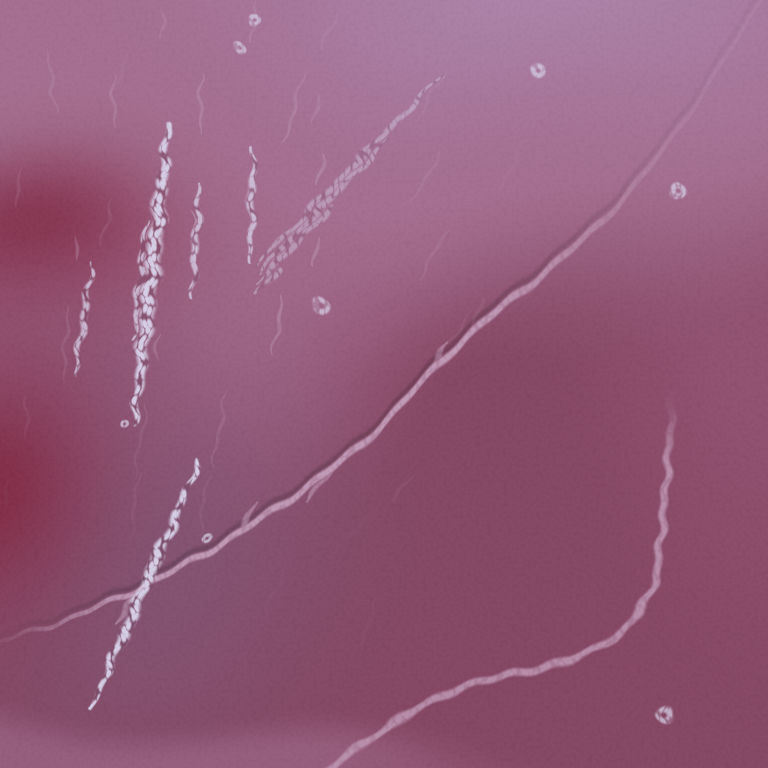
A WebGL 1 fragment shader for this texture:

```glsl
precision highp float;
// Moist rose-violet film with pale branching creases, broken glints and beads.
// Soft colour pools form the ground; a bent curve and sampled Beziers draw the
// creases, hashed cells scatter the scratches, cellular noise breaks the shine.
uniform vec2 u_resolution;

const vec3 WINE   = vec3(0.52, 0.28, 0.39);
const vec3 ROSE   = vec3(0.60, 0.35, 0.48);
const vec3 SLATE  = vec3(0.51, 0.33, 0.45);
const vec3 MAUVE  = vec3(0.64, 0.43, 0.56);
const vec3 LILAC  = vec3(0.67, 0.51, 0.66);
const vec3 BLOOD  = vec3(0.51, 0.18, 0.28);
const vec3 PALE   = vec3(0.75, 0.60, 0.71);
const vec3 SHINE  = vec3(0.83, 0.80, 0.89);
const float CREASE_WIDTH = 0.0065;
const float GRAIN = 0.022;
const float SCRATCH_CELLS = 10.0;
const int BEADS = 8;

float hash(vec2 p) {
  return fract(sin(dot(p, vec2(127.1, 311.7))) * 43758.5);
}
vec2 hash2(vec2 p) { return vec2(hash(p), hash(p + 37.3)); }

// Distance to the nearest jittered cell centre
float cellular(vec2 p) {
  vec2 cell = floor(p);
  float nearest = 2.0;
  for (int j = -1; j <= 1; j++)
    for (int i = -1; i <= 1; i++) {
      vec2 c = cell + vec2(float(i), float(j));
      nearest = min(nearest, length(p - c - hash2(c)));
    }
  return nearest;
}

// Soft elliptical pool of colour
float pool(vec2 p, vec2 centre, vec2 size) {
  vec2 d = (p - centre) / size;
  return exp(-dot(d, d));
}

// Line from a to b that thins towards both ends
float stroke(vec2 p, vec2 a, vec2 b, float width) {
  vec2 ab = b - a;
  float h = clamp(dot(p - a, ab) / dot(ab, ab), 0.0, 1.0);
  float w = width * (0.3 + 0.7 * sin(3.1416 * h));
  return 1.0 - smoothstep(w * 0.3, w + 0.001, length(p - a - ab * h));
}

float bezier(vec2 p, vec2 a, vec2 b, vec2 c) {
  float d = 2.0;
  vec2 last = a;
  for (int i = 1; i <= 14; i++) {
    float t = float(i) / 14.0;
    vec2 next = mix(mix(a, b, t), mix(b, c, t), t);
    vec2 e = next - last;
    float h = clamp(dot(p - last, e) / dot(e, e), 0.0, 1.0);
    d = min(d, length(p - last - e * h));
    last = next;
  }
  return d;
}

float creaseHeight(float x) {
  float bend = 0.02 * sin(12.57 * (x - 0.71)) * smoothstep(0.4, 0.6, x);
  return 0.165 + 0.28 * x + 0.56 * x * x - bend + 0.002 * sin(61.0 * x);
}

// Short faint scratches, steep on the left and leaning to the right
float scratches(vec2 p) {
  vec2 q = p * SCRATCH_CELLS, cell = floor(q);
  float sum = 0.0;
  for (int j = -1; j <= 1; j++)
    for (int i = -1; i <= 1; i++) {
      vec2 c = cell + vec2(float(i), float(j));
      vec2 r = hash2(c), mid = c + r;
      float angle = mix(1.5, 0.9, smoothstep(2.0, 6.0, mid.x)) + 0.5 * (r.y - 0.5);
      vec2 reach = vec2(cos(angle), sin(angle)) * (0.15 + 0.4 * r.x);
      float lit = step(0.35, hash(c + 9.1)) * (0.2 + 0.6 * r.y);
      sum += lit * stroke(q, mid - reach, mid + reach, 0.035);
    }
  return min(sum, 1.0);
}

vec3 ground(vec2 p) {
  vec2 q = p + 0.018 * vec2(sin(9.0 * p.y + 3.0 * p.x), sin(11.0 * p.x - 4.0 * p.y));
  float above = q.y - creaseHeight(q.x);
  vec3 col = mix(WINE, ROSE, 0.75 * smoothstep(-0.08, 0.2, above));
  col = mix(col, ROSE, 0.6 * pool(q, vec2(1.0, 0.6), vec2(0.18, 0.35)));
  col = mix(col, MAUVE, smoothstep(0.6, 0.88, q.y + 0.12 * sin(3.0 * q.x)));
  col = mix(col, LILAC, pool(q, vec2(0.7, 1.02), vec2(0.38, 0.17)));
  col = mix(col, MAUVE, 0.75 * pool(q, vec2(0.29, 0.63), vec2(0.15, 0.22)));
  col = mix(col, SLATE, 0.9 * pool(q, vec2(0.2, 0.27), vec2(0.22, 0.24)));
  col = mix(col, BLOOD, 0.8 * pool(q, vec2(0.05, 0.70), vec2(0.17, 0.09)));
  col = mix(col, BLOOD, pool(q, vec2(-0.02, 0.34), vec2(0.13, 0.15)));
  float rim = 1.0 - smoothstep(0.03, 0.09, q.y + 0.06 * q.x);
  return mix(col, MAUVE, 0.55 * rim * (1.0 - smoothstep(0.4, 0.8, q.x)));
}

void main() {
  vec2 p = gl_FragCoord.xy / u_resolution;
  vec3 col = ground(p);
  vec2 rough = p + 0.002 * vec2(sin(95.0 * p.y) + sin(171.0 * p.y + 2.0), sin(120.0 * p.x));
  float broken = 1.0 - smoothstep(0.3, 0.75, cellular(rough * vec2(150.0, 85.0)));

  // Long diagonal crease with a dark upper lip, then its side twigs
  float d = (rough.y - creaseHeight(p.x)) / length(vec2(1.0, 0.28 + 1.12 * p.x));
  float width = CREASE_WIDTH * (0.55 + 0.45 * sin(3.1416 * p.x));
  float fade = smoothstep(-0.05, 0.2, p.x) * (1.0 - 0.8 * smoothstep(0.6, 0.95, p.x));
  col *= 1.0 - 0.16 * fade * (1.0 - smoothstep(0.0, 0.006, abs(d - 0.008)));
  float pale = fade * (1.0 - smoothstep(width * 0.3, width, abs(d)));
  for (int i = 0; i < 4; i++) {
    float k = float(i), x = 0.18 + 0.125 * k;
    vec2 root = vec2(x, creaseHeight(x));
    float side = mod(k, 2.0) * 2.0 - 1.0;
    pale = max(pale, 0.6 * stroke(rough, root, root + vec2(0.03 * side, 0.045 * side), 0.004));
  }

  // Hooked crease at the lower right
  float hook = min(bezier(rough, vec2(0.42, -0.01), vec2(0.55, 0.10), vec2(0.66, 0.122)),
    min(bezier(rough, vec2(0.66, 0.122), vec2(0.835, 0.145), vec2(0.856, 0.26)),
        bezier(rough, vec2(0.856, 0.26), vec2(0.872, 0.40), vec2(0.876, 0.50))));
  float hookFade = 1.0 - smoothstep(0.38, 0.5, p.y);
  pale = max(pale, 0.85 * hookFade * (1.0 - smoothstep(0.002, 0.0075, hook)));

  // Scattered scratches gather in the upper left
  float gather = pool(p, vec2(0.29, 0.70), vec2(0.27, 0.33));
  pale = max(pale, 0.85 * gather * scratches(rough));
  col = mix(col, PALE, pale * (0.75 + 0.25 * broken));

  // Broken wet glints: a steep row, a leaning pair and a low tail
  float glint = stroke(rough, vec2(0.22, 0.84), vec2(0.175, 0.45), 0.014);
  glint = max(glint, stroke(rough, vec2(0.26, 0.40), vec2(0.12, 0.08), 0.010));
  for (int i = 0; i < 4; i++) {
    float k = float(i);
    vec2 top = vec2(0.12 + 0.07 * k, 0.66 + 0.05 * k);
    glint = max(glint, 0.8 * stroke(rough, top, top - vec2(0.022 - 0.006 * k, 0.15), 0.006));
    vec2 foot = vec2(0.335, 0.62 + 0.012 * k);
    glint = max(glint, 0.45 * stroke(rough, foot, foot + vec2(0.07 * k, 0.072 * k) + 0.03, 0.006));
  }
  col = mix(col, SLATE * 0.85, 0.4 * glint * (1.0 - broken));
  col = mix(col, SHINE, glint * broken);

  // Small beads with a bright broken rim
  for (int i = 0; i < BEADS; i++) {
    vec2 seed = vec2(float(i), 4.7);
    float size = 0.005 + 0.006 * hash(seed + 2.0);
    float r = length(rough - hash2(seed)) / size;
    float ring = 1.0 - smoothstep(0.15, 0.6, abs(r - 0.7));
    col = mix(col, SHINE, 0.75 * ring * (0.3 + 0.7 * broken));
  }

  // Fine soft grain
  col += GRAIN * (0.5 - cellular(p * 190.0));
  gl_FragColor = vec4(clamp(col, 0.0, 1.0), 1.0);
}
```
